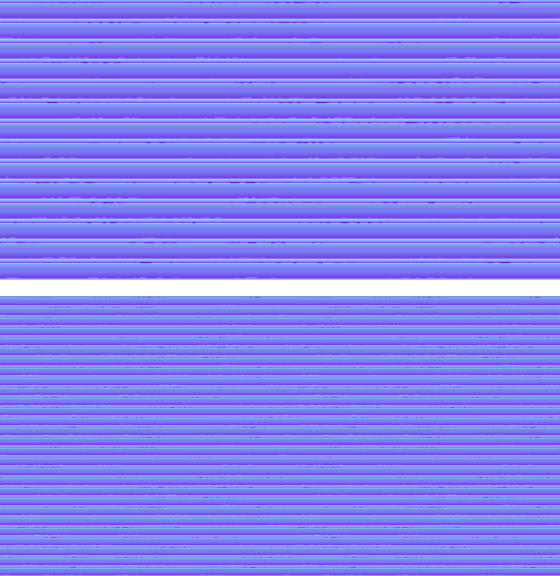
Top, the tile; bottom, the same tile 2 across and 2 down.
Give the GLSL for this texture map, as a WebGL 1 fragment shader.

```glsl
precision highp float;

uniform vec2 u_resolution;

float hash(vec2 p) {
  return fract(sin(dot(p, vec2(127.1, 311.7))) * 43758.5453);
}

// Value noise along x with a whole number of cells, so it wraps
float wrapNoise(float x, float cells, float seed) {
  float cell = floor(x * cells);
  float f = fract(x * cells);
  float a = hash(vec2(mod(cell, cells), seed));
  float b = hash(vec2(mod(cell + 1.0, cells), seed));
  return mix(a, b, f * f * (3.0 - 2.0 * f));
}

float bump(float t, float center, float width) {
  float d = (t - center) / width;
  return exp(-d * d);
}

// Sparse chips gathered in clusters along one slat
float chips(float x, float seed) {
  float cluster = smoothstep(0.45, 0.9, wrapNoise(x, 11.0, seed));
  return cluster * smoothstep(0.5, 0.85, wrapNoise(x, 150.0, seed + 40.0));
}

// Vertical tilt across one slat, t runs downward from the rib
float slatTilt(float t) {
  float c = t - step(0.5, t);
  float rib = mix(0.85, 0.62, smoothstep(0.0, 0.1, c)) - 0.36 * smoothstep(0.1, 0.16, c);
  float panel = mix(0.66, 0.49, smoothstep(0.18, 0.5, t)) - 0.26 * smoothstep(0.55, 0.97, t);
  float onPanel = smoothstep(0.165, 0.2, t) * (1.0 - smoothstep(0.945, 0.985, t));
  return mix(rib, panel, onPanel) + 0.22 * bump(t, 0.207, 0.022);
}

vec3 surface(vec2 uv) {
  float v = (1.0 - uv.y) * 14.0 + 0.035;
  float row = mod(floor(v), 14.0);
  float t = fract(v);

  float tilt = slatTilt(t) + 0.015 * (hash(vec2(row, 7.0)) - 0.5);

  // Wear in the groove and on the lower lip
  float groove = chips(uv.x, row + 1.0) * bump(t, 0.175, 0.035);
  float lip = chips(uv.x, row + 21.0) * bump(t, 0.925, 0.03);
  tilt += 0.28 * lip - 0.35 * groove;

  // Normal colour from tilt
  float red = 0.48 + 0.07 * smoothstep(0.5, 0.85, tilt) + 0.08 * lip - 0.06 * groove;
  float blue = 0.96 - 0.1 * abs(tilt - 0.5) - 0.15 * groove;
  return vec3(red, tilt, blue);
}

void main() {
  // Average four heights inside the pixel to smooth the narrow lines
  vec3 color = vec3(0.0);
  for (int i = 0; i < 4; i++) {
    vec2 offset = vec2(0.0, (float(i) + 0.5) / 4.0 - 0.5);
    color += surface((gl_FragCoord.xy + offset) / u_resolution);
  }
  gl_FragColor = vec4(color / 4.0, 1.0);
}
```
